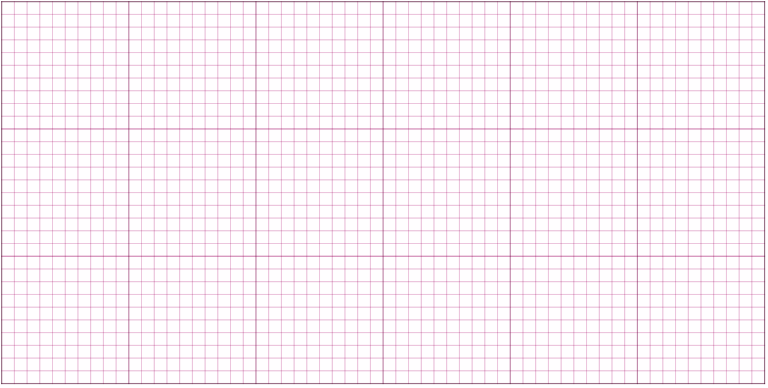
Give the GLSL for this pattern, as a Shadertoy shader.

```glsl
// Pink graph paper: 60 by 30 fine squares, a heavier rule every ten, dark outer frame.
#define CELLS vec2(60.0, 30.0)
#define SHEET vec2(60.4, 30.48)   // canvas size in cells
#define MARGIN vec2(0.13, 0.35)   // lower left margin in cells
#define MAJOR_STEP 10.0
#define WIDTHS vec3(0.06, 0.075, 0.075) // minor, major, frame, in cells
#define SOFTNESS 1.2              // edge filter in output pixels
#define PAPER vec3(1.0, 0.995, 1.0)
#define MINOR_INK vec3(0.88, 0.65, 0.79)
#define MAJOR_INK_X vec3(0.70, 0.43, 0.59)
#define MAJOR_INK_Y vec3(0.78, 0.43, 0.64)
#define FRAME_INK vec3(0.50, 0.30, 0.41)

// Share of a filter window that each line width covers at distance d.
vec3 lineCoverage(float d, float window) {
    vec3 halfWidth = 0.5 * WIDTHS;
    vec3 right = min(vec3(d + 0.5 * window), halfWidth);
    vec3 left = max(vec3(d - 0.5 * window), -halfWidth);
    return clamp((right - left) / window, 0.0, 1.0);
}

// Coverage by minor, major and frame lines along one axis.
vec3 ruling(float p, float count, float window) {
    float index = clamp(floor(p + 0.5), 0.0, count);
    float isFrame = step(index, 0.5) + step(count - 0.5, index);
    float isMajor = step(mod(index + 0.5, MAJOR_STEP), 1.0) * (1.0 - isFrame);
    vec3 kind = vec3(1.0 - isMajor - isFrame, isMajor, isFrame);
    return kind * lineCoverage(p - index, window);
}

// Soft mask that ends the lines at the frame.
float insideSpan(float p, float count, float window) {
    float reach = 0.5 * (count + WIDTHS.z) - abs(p - 0.5 * count);
    return clamp(0.5 + reach / window, 0.0, 1.0);
}

// Multiply the ink of one set of lines onto the paper.
vec3 printLines(vec3 color, vec3 cover, vec3 majorInk) {
    color *= mix(vec3(1.0), MINOR_INK, cover.x);
    color *= mix(vec3(1.0), majorInk, cover.y);
    return color * mix(vec3(1.0), FRAME_INK, cover.z);
}

void mainImage(out vec4 fragColor, in vec2 fragCoord) {
    vec2 p = fragCoord / iResolution.xy * SHEET - MARGIN;
    vec2 window = SOFTNESS * SHEET / iResolution.xy;

    // Upright and level rules
    vec3 upright = ruling(p.x, CELLS.x, window.x) * insideSpan(p.y, CELLS.y, window.y);
    vec3 level = ruling(p.y, CELLS.y, window.y) * insideSpan(p.x, CELLS.x, window.x);

    vec3 color = printLines(PAPER, upright, MAJOR_INK_X);
    color = printLines(color, level, MAJOR_INK_Y);
    fragColor = vec4(color, 1.0);
}
```
